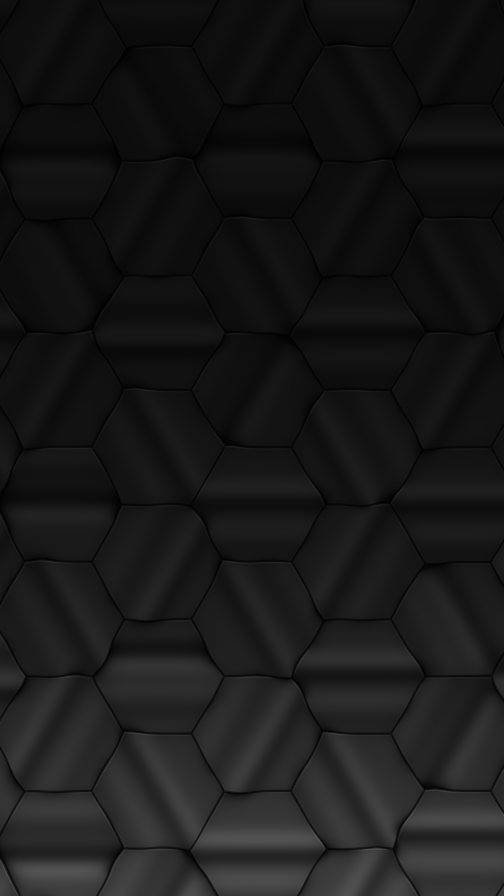
A Shadertoy shader for this pattern:

```glsl
// Dark wall of flat-topped hexagonal tiles, each pressed with a wave along one of three axes.
// Tiles are a power diagram of a hex lattice: the wave height bends the seams, its slope
// gives the bands, and height steps between neighbours give the shadows.

const float PITCH = 0.2273; // tile height, in canvas widths

float hash(vec2 p) {
    vec3 q = fract(vec3(p.xyx) * 0.1031);
    q += dot(q, q.yzx + 33.33);
    return fract((q.x + q.y) * q.z);
}

vec2 tileCenter(vec2 cell) {
    return vec2(0.1157 + 0.198 * cell.x,
                0.095 + PITCH * (cell.y - 0.5 * mod(cell.x, 2.0)));
}

// Lattice cell near p, stepped by an offset in columns and rows
vec2 nearbyCell(vec2 p, vec2 offset) {
    float column = floor((p.x - 0.1157) / 0.198 + 0.5) + offset.x;
    float row = floor((p.y - tileCenter(vec2(column, 0.0)).y) / PITCH + 0.5) + offset.y;
    return vec2(column, row);
}

// Height (x) and light-facing slope (y) of the wave pressed into a tile
vec2 tileWave(vec2 p, vec2 cell) {
    float kind = mod(cell.y + mod(cell.x, 2.0), 3.0);
    float angle = radians(90.0 + 60.0 * kind);
    vec2 axis = vec2(cos(angle), sin(angle));
    axis *= sign(axis.y);
    float s = dot(p - tileCenter(cell), axis) / (0.5 * PITCH);

    float shift = 0.8 * (hash(cell + 17.0) - 0.5);
    float side = hash(cell + 41.0) < 0.35 ? -1.0 : 1.0;
    float u = (s - shift) / 0.23;
    float v = (s - shift + 0.75 * sign(shift)) / 0.28;
    float ridge = side * exp(-u * u);
    float swell = 0.45 * exp(-v * v);
    float contrast = kind < 0.5 ? 1.0 : 0.65;
    return vec2(ridge + swell, 2.33 * contrast * (u * ridge + v * swell));
}

// Squared distance to a tile, reduced where its wave stands high
float tileScore(vec2 p, vec2 cell) {
    vec2 q = p - tileCenter(cell);
    return dot(q, q) - 0.0022 * tileWave(p, cell).x;
}

void mainImage(out vec4 fragColor, in vec2 fragCoord) {
    vec2 p = fragCoord / iResolution.x;
    float px = 1.0 / iResolution.x;

    // Owning tile
    vec2 tile = vec2(0.0);
    float best = 1e3;
    for (int i = 0; i < 9; i++) {
        vec2 cell = nearbyCell(p, vec2(i % 3 - 1, i / 3 - 1));
        float score = tileScore(p, cell);
        if (score < best) {
            best = score;
            tile = cell;
        }
    }
    vec2 wave = tileWave(p, tile);

    // Seams, shadows and lit rims against each neighbour
    float seam = 0.0, shadow = 0.0, rim = 0.0;
    for (int i = 0; i < 9; i++) {
        vec2 cell = nearbyCell(p, vec2(i % 3 - 1, i / 3 - 1));
        if (distance(cell, tile) < 0.5) continue;
        vec2 toward = tileCenter(cell) - tileCenter(tile);
        float gap = (tileScore(p, cell) - best) / (2.0 * length(toward));
        float rise = tileWave(p, cell).x - wave.x;
        float up = normalize(toward).y;
        seam = max(seam, 1.0 - smoothstep(0.0007, 0.0012 + 1.2 * px, gap));
        shadow += (0.15 + 0.6 * smoothstep(-0.1, 0.9, rise)) * exp(-gap / 0.012);
        float line = 1.0 - smoothstep(0.0, 0.001 + px, abs(gap - 0.0035));
        rim = max(rim, line * (0.5 + 0.5 * up) * smoothstep(0.4, -0.3, rise));
    }

    // Light falling off toward the top, with slight tone changes between tiles
    float tone = 0.055 + 0.2 * pow(1.0 - fragCoord.y / iResolution.y, 3.0);
    tone *= 0.95 + 0.1 * hash(tile + 73.0);
    tone *= 1.0 + 0.42 * wave.y;
    tone *= 1.0 - min(shadow, 0.75);
    tone *= 1.0 - 0.6 * seam;
    tone += rim * (0.025 + 0.25 * tone);
    fragColor = vec4(vec3(tone), 1.0);
}
```
